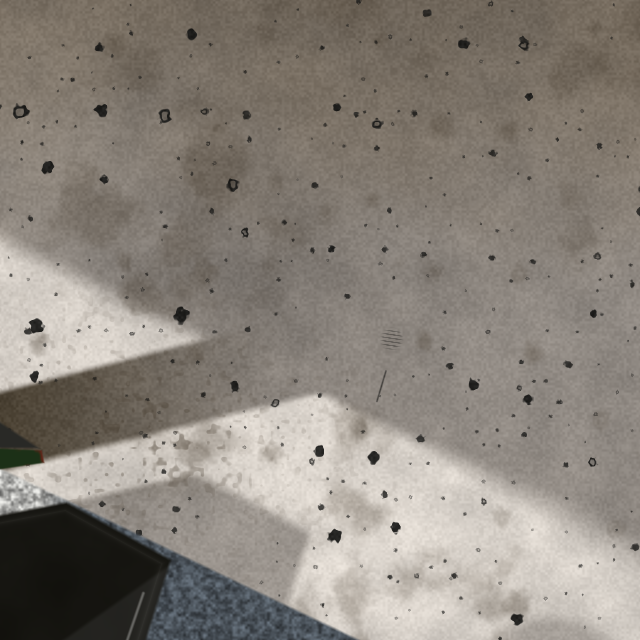
This texture is drawn by a Shadertoy shader. Its source:

```glsl
const vec3 SHADE_TOP   = vec3(0.455, 0.415, 0.365);
const vec3 SHADE_MID   = vec3(0.555, 0.530, 0.505);
const vec3 SHADE_DEEP  = vec3(0.250, 0.215, 0.160);
const vec3 SUNLIT      = vec3(0.830, 0.805, 0.775);
const vec3 STAIN       = vec3(0.300, 0.260, 0.210);
const vec3 SPOT_INK    = vec3(0.090, 0.090, 0.085);
const vec3 GRANITE     = vec3(0.280, 0.310, 0.340);
const vec3 GRANITE_LIT = vec3(0.660, 0.660, 0.650);
const vec3 BOX_TOP     = vec3(0.065, 0.062, 0.045);
const vec3 BOX_FRONT   = vec3(0.120, 0.118, 0.105);
const vec3 LEAF        = vec3(0.110, 0.190, 0.090);
const vec3 RUST        = vec3(0.380, 0.140, 0.090);
const float MOTTLE = 0.20;
const float GRAIN  = 0.065;

float hash(vec2 p) {
    vec3 q = fract(vec3(p.xyx) * 0.1031);
    q += dot(q, q.yzx + 33.33);
    return fract((q.x + q.y) * q.z);
}

float noise(vec2 p) {
    vec2 i = floor(p), f = fract(p);
    f = f * f * (3.0 - 2.0 * f);
    return mix(mix(hash(i), hash(i + vec2(1, 0)), f.x),
               mix(hash(i + vec2(0, 1)), hash(i + vec2(1, 1)), f.x), f.y);
}

float fbm(vec2 p) {
    float sum = 0.0, amp = 0.5;
    for (int i = 0; i < 5; i++) {
        sum += amp * noise(p);
        p = mat2(1.6, 1.2, -1.2, 1.6) * p + 7.3;
        amp *= 0.5;
    }
    return sum;
}

// Signed distance to a line, positive on the right of a -> b
float rightOf(vec2 p, vec2 a, vec2 b) {
    vec2 d = normalize(b - a);
    return dot(p - a, vec2(d.y, -d.x));
}

float soft(float d, float w) { return smoothstep(-w, w, d); }

float segment(vec2 p, vec2 a, vec2 b) {
    vec2 d = b - a;
    return length(p - a - d * clamp(dot(p - a, d) / dot(d, d), 0.0, 1.0));
}

// One irregular blot per occupied cell; some are hollow rings
float blots(vec2 p, float cells, float density, float radius, float blur) {
    vec2 id = floor(p * cells);
    float seed = hash(id + cells * 3.7);
    if (seed > density) return 0.0;
    vec2 jitter = vec2(hash(id + 17.1), hash(id + 53.9));
    vec2 q = p - (id + 0.25 + 0.5 * jitter) / cells;
    float r = radius * mix(0.45, 1.0, hash(id + 91.3));
    q.x *= mix(0.8, 1.3, jitter.y);
    float d = length(q) + (noise(q / r * 1.6 + id * 5.0) - 0.5) * r * 0.7;
    float hollow = step(0.72, hash(id + 29.5)) * soft(r * 0.5 - d, blur);
    return soft(r - d, blur) * (1.0 - 0.75 * hollow);
}

// Strength of the sun on the wall
float sunlight(vec2 p) {
    float upper = soft(rightOf(p, vec2(0.0, 0.625), vec2(0.315, 0.472)), 0.022)
                * soft(rightOf(p, vec2(0.315, 0.469), vec2(0.0, 0.388)), 0.007);
    float lower = soft(rightOf(p, vec2(0.06, 0.278), vec2(0.50, 0.386)), 0.008)
                * soft(rightOf(p, vec2(0.50, 0.386), vec2(1.0, 0.135)), 0.010 + 0.035 * smoothstep(0.5, 1.0, p.x));
    float block = soft(rightOf(p, vec2(0.10, 0.213), vec2(0.306, 0.260)), 0.008)
                * soft(rightOf(p, vec2(0.306, 0.260), vec2(0.485, 0.168)), 0.012)
                * soft(rightOf(p, vec2(0.485, 0.168), vec2(0.450, 0.060)), 0.010);
    float corner = soft(0.065 - length((p - vec2(0.86, -0.02)) * vec2(0.7, 1.2)), 0.018);
    return max(upper * 0.94, lower * (1.0 - 0.82 * block) * (1.0 - 0.6 * corner));
}

vec3 wall(vec2 p, float px) {
    float cloud = fbm(p * 5.0) - 0.48;
    float sun = sunlight(p);
    vec3 col = mix(SHADE_MID, SHADE_TOP, smoothstep(0.5, 1.02, p.y + 0.25 * cloud));
    col += 0.045 * exp(-14.0 * dot(p - vec2(0.05, 0.78), p - vec2(0.05, 0.78)));
    col -= 0.05 * exp(-16.0 * dot(p - vec2(0.36, 0.55), p - vec2(0.36, 0.55)));
    float band = soft(rightOf(p, vec2(0.0, 0.388), vec2(0.315, 0.469)), 0.007);
    band *= (1.0 - smoothstep(-0.06, 0.48, p.x)) * smoothstep(0.20, 0.28, p.y);
    col = mix(col, SHADE_DEEP, band * 0.95);
    col = mix(col, SUNLIT, sun);
    // Clouding and grime
    col *= 1.0 + MOTTLE * cloud + 0.18 * (fbm(p * 19.0) - 0.48);
    col = mix(col, STAIN, 0.30 * smoothstep(0.57, 0.78, fbm(p * 9.0 + 31.0)));
    col = mix(col, STAIN, 0.32 * blots(p, 8.0, 0.4, 0.020, 0.010));
    float crumbs = smoothstep(0.62, 0.80, noise(p * 120.0) * 0.7 + noise(p * 60.0) * 0.3);
    col = mix(col, STAIN, 0.6 * crumbs * exp(-length((p - vec2(0.22, 0.32)) * vec2(6.0, 9.0))));
    // Dark specks from large to small
    float ink = blots(p, 9.0, 0.36, 0.0115, px);
    ink = max(ink, 0.85 * blots(p + 0.37, 18.0, 0.22, 0.0060, px));
    ink = max(ink, 0.70 * blots(p + 0.71, 38.0, 0.20, 0.0028, px));
    // Fine ridged mark and a hairline scratch
    vec2 q = p - vec2(0.612, 0.470);
    float ridges = soft(0.016 - length(q), 0.004) * smoothstep(0.1, 0.8, sin(q.y * 1100.0 + q.x * 160.0));
    float scratch = soft(0.0011 - segment(p, vec2(0.603, 0.420), vec2(0.589, 0.373)), px);
    ink = max(ink, max(0.35 * ridges, 0.7 * scratch));
    return mix(col, SPOT_INK, ink * 0.92);
}

void mainImage(out vec4 fragColor, in vec2 fragCoord) {
    vec2 p = fragCoord / iResolution.xy;
    float px = 1.0 / iResolution.y;
    vec3 col = wall(p, px);
    col += GRAIN * (noise(p * 260.0) - 0.5);

    // Speckled stone under the slanted wall edge
    float edge = rightOf(p, vec2(0.0, 0.268), vec2(0.56, 0.0));
    vec3 stone = mix(GRANITE, GRANITE_LIT, 1.0 - smoothstep(0.06, 0.14, p.x));
    stone *= 0.55 + 0.6 * noise(p * 150.0) + 0.4 * noise(p * 260.0 + 9.0);
    col = mix(col, stone, soft(edge, 0.0015 + px));

    // Black box with a front face and a glint
    float box = min(rightOf(p, vec2(0.0, 0.195), vec2(0.104, 0.215)),
                min(rightOf(p, vec2(0.104, 0.215), vec2(0.267, 0.125)),
                    rightOf(p, vec2(0.267, 0.125), vec2(0.228, 0.0))));
    float front = rightOf(p, vec2(0.10, 0.0), vec2(0.267, 0.118));
    vec3 shell = mix(BOX_TOP, BOX_FRONT, soft(front, 0.004));
    shell += 0.05 * exp(-abs(box - 0.012) * 300.0) + 0.03 * fbm(p * 12.0);
    shell += 0.26 * soft(0.002 - segment(p, vec2(0.224, 0.073), vec2(0.199, 0.0)), 0.002);
    col = mix(col, shell, soft(box, 0.002 + px));

    // Grey wedge and green strip at the left border
    float wedge = min(rightOf(p, vec2(0.0, 0.340), vec2(0.048, 0.308)), p.y - 0.300);
    col = mix(col, vec3(0.16, 0.16, 0.15), soft(wedge, 0.003));
    float strip = min(min(rightOf(p, vec2(0.0, 0.299), vec2(0.065, 0.296)), rightOf(p, vec2(0.065, 0.296), vec2(0.069, 0.277))),
                      rightOf(p, vec2(0.069, 0.277), vec2(0.0, 0.267)));
    vec3 leaf = mix(LEAF, RUST, smoothstep(0.45, 0.75, noise(p * 70.0)) * smoothstep(0.02, 0.06, p.x));
    col = mix(col, leaf, soft(strip, 0.002));
    fragColor = vec4(clamp(col, 0.0, 1.0), 1.0);
}
```
